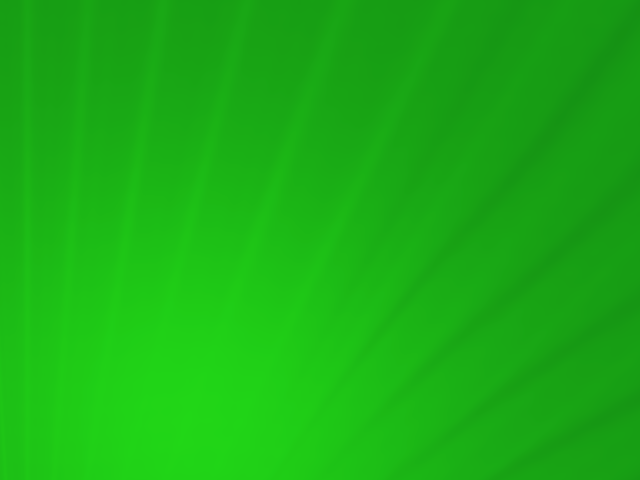
Reproduce this background procedurally as a Shadertoy shader.

```glsl
// A green backdrop: a soft round glow near the lower left, crossed by a fan
// of faint rays that spread from a point below the canvas. The fan is a
// periodic profile of the polar angle, with pale crests and dark grooves.

#define GLOW_CENTER  vec2(0.39, 0.12)
#define GLOW_RADIUS  0.57
#define FAN_ORIGIN   vec2(0.057, -0.77)
#define RAY_DENSITY  9.3
#define CREST_GAIN   0.12
#define GROOVE_GAIN  0.13
#define FIBRE_GAIN   0.012
#define WEAVE_GAIN   0.008
#define DEEP_GREEN   vec3(0.088, 0.603, 0.078)
#define BRIGHT_GREEN vec3(0.128, 0.838, 0.090)

// Ray count from the vertical; rays crowd together near the upright ones.
float rayPhase(float angle) {
    return RAY_DENSITY * angle + 0.72 * (1.0 - exp(-angle / 0.12));
}

// Smooth repeating bump around every whole number plus offset.
float ridge(float phase, float offset, float width) {
    float gap = abs(fract(phase - offset + 0.5) - 0.5);
    return exp(-gap * gap / (width * width));
}

// Fine layered streaks along the rays.
float fibres(float phase) {
    return sin(phase * 9.1 + 1.3) * 0.5
         + sin(phase * 15.7 + 0.4) * 0.4
         + sin(phase * 27.3 + 2.0) * 0.3;
}

// Faint cloth-like grain from crossed sines.
float weave(vec2 p) {
    float upright = sin(p.x * 97.0 + 2.0 * sin(p.y * 13.0));
    float level = sin(p.y * 131.0 + 2.0 * sin(p.x * 11.0));
    return 0.5 * (upright + level);
}

void mainImage(out vec4 fragColor, in vec2 fragCoord) {
    vec2 p = fragCoord / iResolution.y;

    // Radial glow
    float d = length(p - GLOW_CENTER) / GLOW_RADIUS;
    float light = exp(-d * d);

    // Fan of rays: crests lead on the left, grooves on the right
    vec2 fan = p - FAN_ORIGIN;
    float angle = atan(fan.x, fan.y);
    // Grooves bend slightly as they leave the origin
    float bend = 0.07 * smoothstep(0.5, 0.65, angle)
               * (1.0 - smoothstep(0.9, 1.9, length(fan)));
    float phase = rayPhase(angle);
    float groovePhase = rayPhase(angle + bend);
    float rightSide = smoothstep(0.42, 0.62, angle);
    float crest = ridge(phase, 0.0, 0.11) * mix(1.0, 0.3, rightSide);
    float groove = ridge(groovePhase, 0.58, 0.13) * mix(0.1, 1.0, rightSide);

    // Rays melt into the glow and gain contrast away from it
    float fade = mix(0.15, 1.0, smoothstep(0.2, 0.95, d));
    light += fade * (CREST_GAIN * crest - GROOVE_GAIN * groove
                     + FIBRE_GAIN * fibres(phase));
    light += WEAVE_GAIN * weave(p);

    fragColor = vec4(mix(DEEP_GREEN, BRIGHT_GREEN, light), 1.0);
}
```
